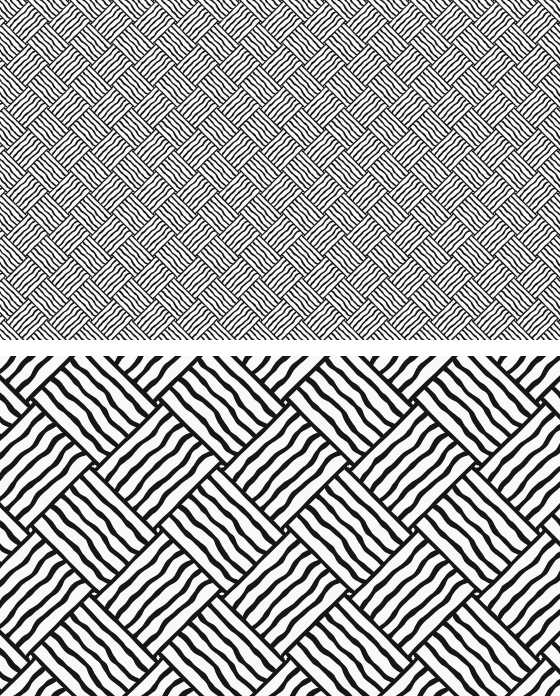
Top: the whole. Bottom: its middle third, enlarged.
Write a WebGL 2 fragment shader that draws this pattern.

```glsl
#version 300 es
precision highp float;
// Diagonal basket weave of hand-inked striped blocks with small square gaps.

uniform vec2 u_resolution;
out vec4 outColor;

const float REPEATS_DOWN = 8.0;             // repeats per canvas height
const vec2  BLOCK_ORIGIN = vec2(0.079, 0.9335); // centre of one rising block
const float BLOCK_WIDTH = 0.92;             // in cells; the length is 2 - width
const float STRIPS = 6.0;                   // pale strips per block
const float LINE_WIDTH = 0.36;              // in strip pitches
const float BORDER_WIDTH = 0.29;            // in strip pitches
const float SHARED_WAVE = 0.26;             // bend common to a block's lines
const float OWN_WAVE = 0.24;                // bend of each single line
const float ROUGHNESS = 0.16;               // uneven line thickness
const vec3  PAPER = vec3(0.975);
const vec3  INK = vec3(0.085);

float hash(vec2 p) {
    vec3 q = fract(vec3(p.xyx) * 0.1031);
    q += dot(q, q.yzx + 33.33);
    return fract((q.x + q.y) * q.z);
}

// Smooth 1D noise in -0.5..0.5; each seed gives another curve.
float wave(float x, float seed) {
    float i = floor(x);
    float f = x - i;
    f = f * f * (3.0 - 2.0 * f);
    return mix(hash(vec2(i + 20.0, seed)), hash(vec2(i + 21.0, seed)), f) - 0.5;
}

float coverage(float dist, float halfWidth, float pixel) {
    return clamp((halfWidth - dist) / pixel + 0.5, 0.0, 1.0);
}

// Ink of the wavy lines; p.x runs along the block and p.y across it.
float stripes(vec2 p, float kind, float pixel) {
    float pitch = BLOCK_WIDTH / STRIPS;
    float seed = 10.0 + 40.0 * kind;
    float t = p.y / pitch - SHARED_WAVE * wave(p.x * 5.0, seed);
    float last = STRIPS * 0.5 - 1.0;
    float line = clamp(round(t), -last, last);
    float lineSeed = seed + 7.0 + line;
    t -= OWN_WAVE * wave(p.x * 7.0, lineSeed);
    float width = LINE_WIDTH + ROUGHNESS * wave(p.x * 13.0, lineSeed + 19.0);
    return coverage(abs(t - line) * pitch, 0.5 * width * 1.0 * pitch, pixel);
}

void main() {
    // Diagonal cells: x rises to the right, y rises to the left.
    vec2 uv = gl_FragCoord.xy / u_resolution.y - BLOCK_ORIGIN;
    vec2 q = REPEATS_DOWN * vec2(uv.x + uv.y, uv.y - uv.x);
    float pixel = REPEATS_DOWN * sqrt(2.0) / u_resolution.y;

    // Alternate cells turn their block by a quarter.
    vec2 cell = floor(q + 0.5);
    float kind = mod(cell.x + cell.y, 2.0);
    vec2 p = q - cell;
    if (kind > 0.5) p = p.yx;

    float halfWidth = 0.5 * BLOCK_WIDTH;
    float halfLength = 1.0 - halfWidth;
    float ink = 0.0;
    float edge;

    if (min(abs(p.x), abs(p.y)) > halfWidth && abs(p.y) > halfWidth) {
        // Square gap between four blocks
        edge = min(abs(p.x), abs(p.y)) - halfWidth;
    } else {
        // The end of the neighbouring block reaches into this cell
        if (abs(p.y) > halfWidth) {
            p = vec2(p.y - sign(p.y), p.x);
            kind = 1.0 - kind;
        }
        edge = min(halfWidth - abs(p.y), halfLength - abs(p.x));
        ink = stripes(p, kind, pixel);
    }

    // Outline shared by touching blocks
    float border = BORDER_WIDTH * BLOCK_WIDTH / STRIPS;
    border *= 1.0 + 0.5 * wave((q.x + q.y) * 6.0, 3.0 + kind);
    ink = max(ink, coverage(edge, 0.5 * border, pixel));

    outColor = vec4(mix(PAPER, INK, ink), 1.0);
}
```
